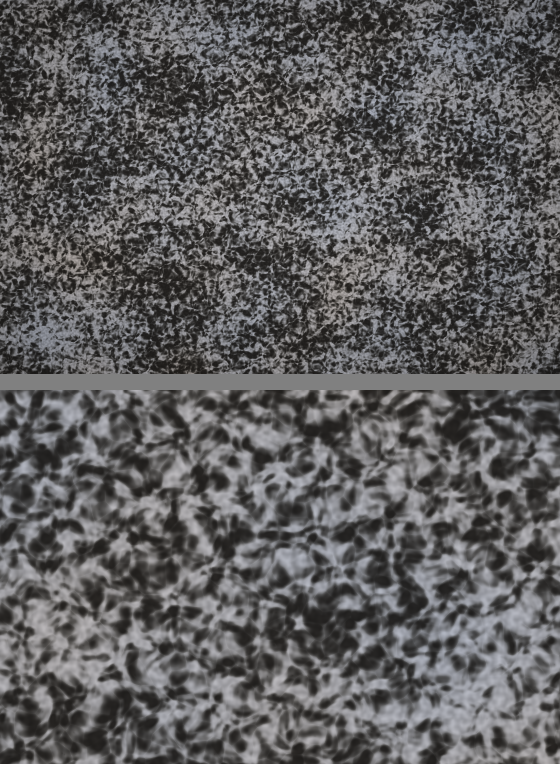
Top, the full canvas; bottom, a detail of the centre.
Write a Shadertoy shader that draws this texture.

```glsl
// Weathered stone: pale crusty ridges around small dark pits.
// Warped gradient noise and cellular pits form a height field, which is
// coloured by height, lightly shaded from above, and dimmed at the corners.

vec2 hash2(vec2 cell) {
    vec3 q = fract(cell.xyx * vec3(0.1031, 0.1030, 0.0973));
    q += dot(q, q.yzx + 33.33);
    return fract((q.xx + q.yz) * q.zy);
}

vec2 cornerGradient(vec2 cell) {
    float angle = 6.2832 * hash2(cell).x;
    return vec2(cos(angle), sin(angle));
}

float gradientNoise(vec2 p) {
    vec2 i = floor(p), f = fract(p);
    vec2 u = f * f * f * (f * (f * 6.0 - 15.0) + 10.0);
    vec2 e = vec2(1.0, 0.0);
    float a = dot(cornerGradient(i), f);
    float b = dot(cornerGradient(i + e), f - e);
    float c = dot(cornerGradient(i + e.yx), f - e.yx);
    float d = dot(cornerGradient(i + 1.0), f - 1.0);
    return mix(mix(a, b, u.x), mix(c, d, u.x), u.y);
}

// Distance to the nearest pit centre, in cells
float pitDistance(vec2 p) {
    vec2 i = floor(p), f = fract(p);
    float nearest = 4.0;
    for (int y = -1; y <= 1; y++) {
        for (int x = -1; x <= 1; x++) {
            vec2 cell = vec2(x, y);
            vec2 toPit = cell + hash2(i + cell + 71.0) - f;
            nearest = min(nearest, dot(toPit, toPit));
        }
    }
    return sqrt(nearest);
}

// Broad worn patches, stretched sideways
float patches(vec2 p) {
    return 0.6 * gradientNoise(p * vec2(4.0, 6.5) + 3.7)
         + 0.5 * gradientNoise(p * vec2(10.0, 14.0) + 19.2);
}

float crustHeight(vec2 p) {
    vec2 warp = vec2(gradientNoise(p * 34.0 + 7.3), gradientNoise(p * 34.0 + 51.8));
    vec2 q = p + 0.008 * warp;
    float ridges = 0.85 * gradientNoise(q * 43.0 + 11.4)
                 + 0.85 * gradientNoise(q * 83.0 + 27.1)
                 + 0.50 * gradientNoise(q * 155.0 + 43.6);
    float pits = 1.0 * (pitDistance(q * 74.0) - 0.44);
    return ridges + pits;
}

void mainImage(out vec4 fragColor, in vec2 fragCoord) {
    vec2 p = fragCoord / iResolution.y;
    vec2 centred = fragCoord / iResolution.xy - 0.5;

    // Height and relief
    float crust = crustHeight(p);
    float relief = crust - crustHeight(p + vec2(-0.0012, 0.0024));
    float worn = patches(p);
    float tone = smoothstep(-0.70, 0.70, crust + worn + 0.22 * relief);

    // Pit, slope and ridge colours
    vec3 pitColor = vec3(0.135, 0.128, 0.122);
    vec3 slopeColor = vec3(0.385, 0.382, 0.382);
    vec3 ridgeColor = vec3(0.625, 0.625, 0.645);
    vec3 color = mix(pitColor, slopeColor, smoothstep(0.0, 1.0, tone) * 0.4 + min(tone * 2.0, 1.0) * 0.6);
    color = mix(color, ridgeColor, max(tone * 2.0 - 1.0, 0.0));

    // Fine grit and faint warm and cool stains
    color *= 1.0 + 0.22 * gradientNoise(p * 170.0 + 90.0);
    float stain = 0.09 * gradientNoise(p * 5.0 + 63.0) + 0.02 * (centred.x + centred.y);
    color *= 1.0 + stain * vec3(-0.7, 0.0, 0.9);

    // Darkening toward the corners
    color *= 1.04 - 0.55 * dot(centred, centred);
    fragColor = vec4(clamp(color, 0.0, 1.0), 1.0);
}
```
